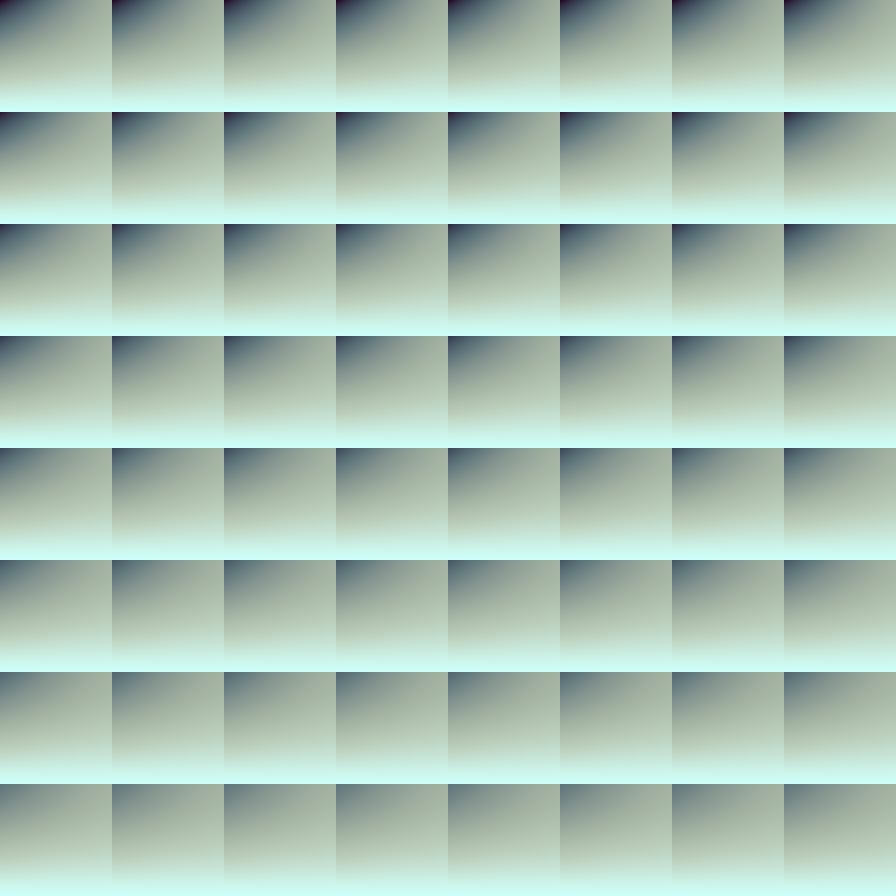
Reproduce this pattern procedurally as a three.js fragment shader.

```glsl
#define TILES 8.0
#define TOP_TONE 0.70
#define LIGHT_CURVE 1.5
#define SHADE_LOW 0.25
#define SHADE_HIGH 0.42
#define CORNER_HIGH 0.27
#define EDGE_SOFTNESS 0.0002

varying vec2 vUv;

// Blend to the next colour while the tone runs from a to b
vec3 rampStep(vec3 colour, vec3 next, float a, float b, float tone) {
  return mix(colour, next, clamp((tone - a) / (b - a), 0.0, 1.0));
}

// Plum, navy, slate, grey, sage and pale aqua
vec3 toneColour(float tone) {
  vec3 c = vec3(0.13, 0.04, 0.13);
  c = rampStep(c, vec3(0.24, 0.29, 0.36), 0.04, 0.29, tone);
  c = rampStep(c, vec3(0.37, 0.46, 0.48), 0.29, 0.46, tone);
  c = rampStep(c, vec3(0.52, 0.58, 0.56), 0.46, 0.58, tone);
  c = rampStep(c, vec3(0.65, 0.71, 0.64), 0.58, 0.71, tone);
  c = rampStep(c, vec3(0.735, 0.81, 0.735), 0.71, 0.82, tone);
  c = rampStep(c, vec3(0.80, 0.95, 0.91), 0.82, 0.94, tone);
  return rampStep(c, vec3(0.80, 1.0, 0.98), 0.94, 1.0, tone);
}

// One tile: light rises downward, shadow gathers in the upper left
float tileTone(vec2 uv) {
  vec2 grid = clamp(uv, 0.0, 0.99999) * TILES;
  vec2 local = fract(grid);
  float x = local.x;
  float depth = 1.0 - local.y;
  float height = floor(grid.y) / (TILES - 1.0);

  float light = mix(TOP_TONE, 1.0, pow(depth, LIGHT_CURVE));
  float shade = mix(SHADE_LOW, SHADE_HIGH, height)
              * pow(1.0 - x, 1.3) * pow(local.y, 1.5);
  float corner = CORNER_HIGH * height * exp(-4.0 * x - 9.0 * depth);
  return light - shade - corner;
}

void main() {
  // Four samples soften the tile edges
  vec3 colour = vec3(0.0);
  for (int i = 0; i < 2; i++) {
    for (int j = 0; j < 2; j++) {
      vec2 offset = (vec2(float(i), float(j)) * 2.0 - 1.0) * EDGE_SOFTNESS;
      colour += 0.25 * toneColour(tileTone(vUv + offset));
    }
  }
  gl_FragColor = vec4(colour, 1.0);
}
```
